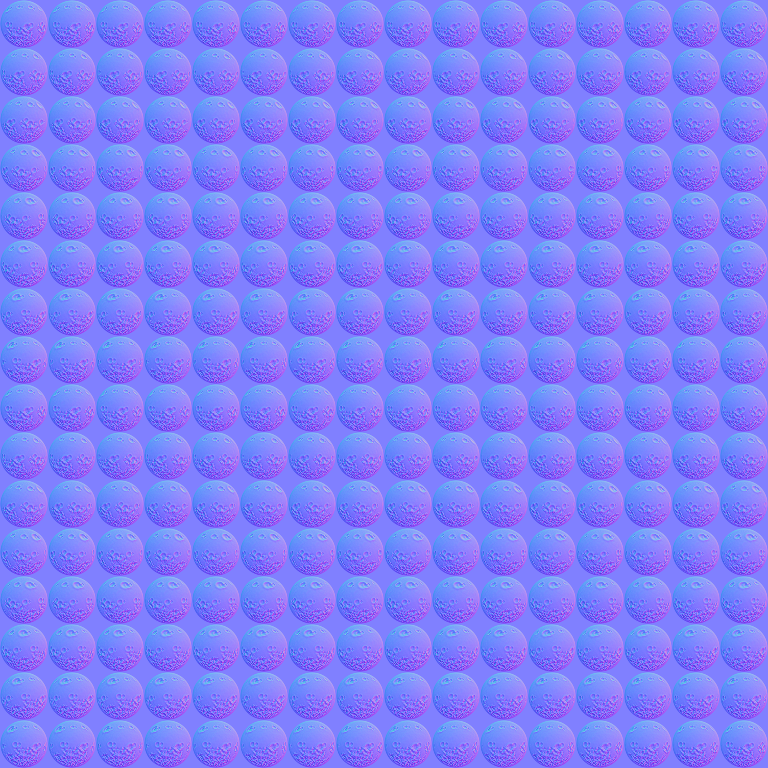
A Shadertoy shader for this texture map:

```glsl
const float PI = 3.14159;
const float GRID = 16.0;            // balls across and down
const float BALL_RADIUS = 0.49;     // in cells
const float BALL_SLOPE = 0.31;      // tilt of the normal at the limb
const float RIM_SLOPE = 0.22;       // extra tilt on the thin outer rim
const float RIM_START = 0.92;
const int   CRATERS = 18;
const float CRATER_MIN = 0.065;     // radii in radians
const float CRATER_MAX = 0.19;
const float CRATER_DEPTH = 0.12;    // relative to the radius
const float EQUATOR_LANE = -0.08;   // latitudes of the two crater lanes
const float NORTH_LANE = 0.74;
const float GOLDEN = 0.618034;
const float ROUGH_FREQ = 4.0;
const float ROUGH_HEIGHT = 0.045;
const float GRADIENT_STEP = 0.035;
const float MAX_BUMP = 0.3;

float hash1(float n) {
    return fract(sin(n * 91.35 + 4.7) * 4375.85);
}

vec3 hashGradient(vec3 c) {
    vec3 k = vec3(dot(c, vec3(127.1, 311.7, 74.7)),
                  dot(c, vec3(269.5, 183.3, 246.1)),
                  dot(c, vec3(113.5, 271.9, 124.6)));
    return fract(sin(k) * 43758.5) * 2.0 - 1.0;
}

float gradientNoise(vec3 p) {
    vec3 cell = floor(p), f = p - cell;
    vec3 u = f * f * f * (f * (f * 6.0 - 15.0) + 10.0);
    float sum = 0.0;
    for (int i = 0; i < 8; i++) {
        vec3 corner = vec3(i & 1, (i >> 1) & 1, i >> 2);
        vec3 w = mix(1.0 - u, u, corner);
        sum += w.x * w.y * w.z * dot(hashGradient(cell + corner), f - corner);
    }
    return sum;
}

// Bowl with a raised lip; d is the distance in crater radii
float craterProfile(float d) {
    float lip = (d - 1.05) / 0.28;
    return 0.4 * exp(-lip * lip) - (1.0 - smoothstep(0.35, 1.0, d));
}

float craterHeight(float lon, float lat) {
    float height = 0.0;
    for (int i = 0; i < CRATERS; i++) {
        float id = float(i);
        float lane = mod(id, 2.0);
        float centreLon = PI * fract(id * GOLDEN + 0.1);
        float centreLat = mix(EQUATOR_LANE, NORTH_LANE, lane) + 0.22 * (hash1(id) - 0.5);
        float size = hash1(id + 31.0);
        float radius = mix(CRATER_MIN, CRATER_MAX, size * size);
        // The surface repeats every half turn
        float dLon = mod(lon - centreLon + 0.5 * PI, PI) - 0.5 * PI;
        float d = length(vec2(dLon * cos(centreLat), lat - centreLat)) / radius;
        height += CRATER_DEPTH * radius * craterProfile(d);
    }
    return height;
}

// Rugged ground in the south, with ragged patches reaching upwards
float roughHeight(float lon, float lat) {
    vec3 p = vec3(cos(2.0 * lon), sin(2.0 * lon), 2.0 * lat);
    float border = lat + 0.9 * gradientNoise(p * 1.3 + 7.0);
    float mask = 1.0 - smoothstep(-0.5, -0.15, border);
    float detail = gradientNoise(p * ROUGH_FREQ) + 0.45 * gradientNoise(p * ROUGH_FREQ * 2.1);
    return ROUGH_HEIGHT * mix(0.06, 1.0, mask) * detail;
}

float surfaceHeight(vec2 p, float yaw) {
    float z = sqrt(max(1.0 - dot(p, p), 0.02));
    float lon = atan(p.x, z) + yaw;
    float lat = asin(clamp(p.y, -1.0, 1.0));
    return craterHeight(lon, lat) + roughHeight(lon, lat);
}

// Tangent-space tilt of the ball at p in the unit disc
vec2 ballTilt(vec2 p, float yaw) {
    float r = length(p);
    float h = surfaceHeight(p, yaw);
    vec2 bump = vec2(surfaceHeight(p + vec2(GRADIENT_STEP, 0.0), yaw),
                     surfaceHeight(p + vec2(0.0, GRADIENT_STEP), yaw)) - h;
    bump *= (1.0 - smoothstep(0.85, 1.0, r)) / GRADIENT_STEP;
    bump = clamp(bump, -MAX_BUMP, MAX_BUMP);
    float rim = RIM_SLOPE * smoothstep(RIM_START, 1.0, r);
    return p * (BALL_SLOPE + rim) - bump;
}

void mainImage(out vec4 fragColor, in vec2 fragCoord) {
    vec2 grid = fragCoord / iResolution.xy * GRID;
    vec2 cell = floor(grid);
    vec2 p = (grid - cell - 0.5) / BALL_RADIUS;

    // Frames run left to right, then down, through one full turn
    float frame = (GRID - 1.0 - cell.y) * GRID + cell.x;
    float yaw = 2.0 * PI * frame / (GRID * GRID);

    float pixel = GRID / (BALL_RADIUS * min(iResolution.x, iResolution.y));
    float coverage = 1.0 - smoothstep(-0.5 * pixel, 0.5 * pixel, length(p) - 1.0);

    vec2 tilt = coverage > 0.0 ? ballTilt(p, yaw) * coverage : vec2(0.0);
    vec3 normal = vec3(tilt, sqrt(max(1.0 - dot(tilt, tilt), 0.0)));
    fragColor = vec4(0.5 + 0.5 * normal, 1.0);
}
```
